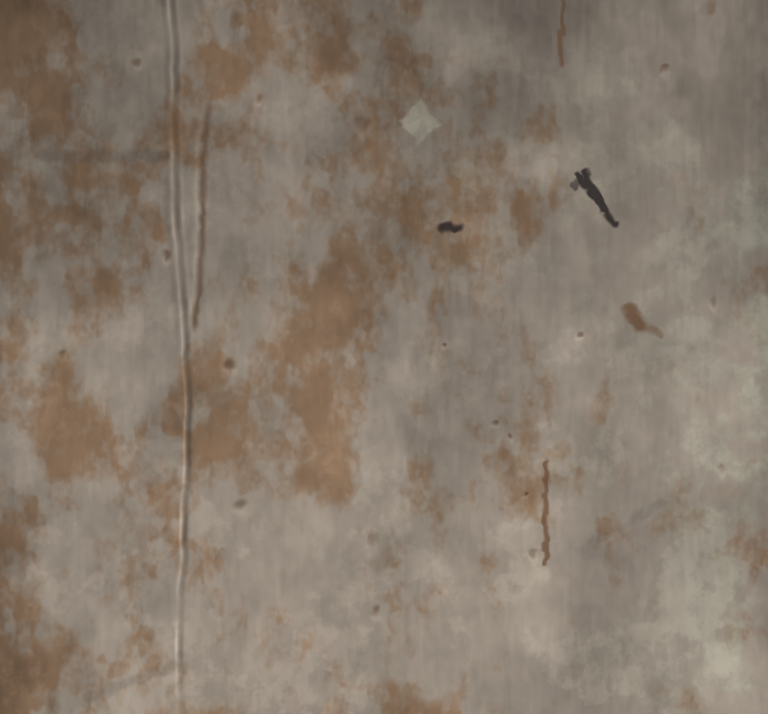
Reproduce this texture procedurally as a Shadertoy shader.

```glsl
#define PLASTER vec3(0.549, 0.507, 0.461)
#define RUST_TINT vec3(0.89, 0.78, 0.68)
#define CHIP vec3(0.60, 0.58, 0.52)
#define MOSS vec3(0.57, 0.57, 0.51)
#define INK vec3(0.17, 0.15, 0.15)
#define UMBER vec3(0.33, 0.25, 0.19)
#define BLOTCH 0.47
#define ROUGHNESS 0.70
#define GRAIN 0.05
#define PITS 18

vec2 hash2(vec2 p) {
    vec3 q = fract(p.xyx * vec3(0.1031, 0.1030, 0.0973));
    q += dot(q, q.yzx + 33.33);
    return fract((q.xx + q.yz) * q.zy);
}

// Soft cellular noise: blends one random value per cell point
float cells(vec2 p) {
    vec2 id = floor(p), f = p - id;
    float sum = 0.0, total = 0.0;
    for (int y = -1; y <= 1; y++)
    for (int x = -1; x <= 1; x++) {
        vec2 g = vec2(x, y);
        vec2 h = hash2(id + g);
        vec2 d = g + h - f;
        float w = exp(-6.0 * dot(d, d));
        sum += w * fract((h.x + h.y) * 7.3);
        total += w;
    }
    return sum / total;
}

float layers(vec2 p) {
    float sum = 0.0, total = 0.0, amp = 1.0;
    for (int i = 0; i < 5; i++) {
        sum += amp * cells(p);
        total += amp;
        p = mat2(0.8, 0.6, -0.6, 0.8) * p * 2.05 + 13.7;
        amp *= ROUGHNESS;
    }
    return sum / total;
}

// Soft-edged line from a to b
float stroke(vec2 p, vec2 a, vec2 b, float width) {
    vec2 pa = p - a, ba = b - a;
    float d = length(pa - ba * clamp(dot(pa, ba) / dot(ba, ba), 0.0, 1.0));
    return 1.0 - smoothstep(0.3 * width, 1.4 * width, d);
}

float ridge(float x, float width) {
    return exp(-x * x / (width * width));
}

void mainImage(out vec4 fragColor, in vec2 fragCoord) {
    vec2 p = fragCoord / iResolution.y;
    float aspect = iResolution.x / iResolution.y;
    vec2 wobble = vec2(cells(p * 80.0), cells(p * 80.0 + 40.0)) - 0.5;
    vec2 q = p + 0.007 * wobble;

    // Plaster, lit from below, with blotches and upright grain
    float blotch = layers(p * vec2(6.0, 5.0)) - 0.5;
    float fleck = layers(p * 12.0 + 31.0);
    float grain = cells(p * vec2(150.0, 28.0)) - 0.5;
    float shade = 1.05 - 0.19 * p.y * p.y - 0.08 * exp(-7.0 * p.x);
    shade += BLOTCH * blotch + GRAIN * grain;
    shade += 0.08 * smoothstep(0.54, 0.70, fleck) * (1.0 - 0.6 * p.y);
    float edge = 1.0 - smoothstep(0.0, 0.03, aspect - q.x);
    shade -= 0.12 * edge * cells(vec2(3.0, p.y * 6.0));
    vec3 color = PLASTER * shade;

    // Broken rust stains along the left side and through the middle
    vec2 middle = (p - vec2(0.48, 0.42)) / vec2(0.16, 0.4);
    float rust = layers(p * vec2(10.0, 7.5) + 77.0);
    rust += 0.17 * exp(-9.0 * p.x) + 0.07 * exp(-dot(middle, middle));
    rust -= 0.06 * smoothstep(0.65, 0.85, p.x);
    rust = smoothstep(0.51, 0.78, rust);
    color *= mix(vec3(1.0), RUST_TINT, rust);

    // Pale green bloom at the right side
    float moss = exp(-6.0 * (aspect - p.x)) * smoothstep(0.40, 0.65, fleck);
    color = mix(color, MOSS * shade, 0.6 * moss);

    // Long raised crack with its shadow
    float x = p.x - 0.252 - 0.006 * sin(9.0 * p.y - 2.0) + 0.022 * pow(p.y, 6.0);
    x += 0.005 * (cells(vec2(5.0, p.y * 26.0)) - 0.5);
    float wear = 1.5 * cells(vec2(9.0, p.y * 15.0)) + 0.1;
    float upper = smoothstep(0.45, 0.65, p.y);
    color *= 1.0 + wear * (0.18 * ridge(x, 0.0025) - 0.20 * ridge(x - 0.007, 0.004));
    color *= 1.0 + wear * upper * (0.10 * ridge(x - 0.014, 0.003) - 0.12 * ridge(x + 0.007, 0.004));

    // Branch crack, bowed beside the long one
    float t = clamp((p.y - 0.54) / 0.335, 0.0, 1.0);
    float bow = 0.5 * (p.x + q.x) - mix(0.272, 0.296, t) - 0.004 * sin(6.283 * t);
    float span = smoothstep(0.53, 0.55, p.y) * (1.0 - smoothstep(0.82, 0.88, p.y));
    color = mix(color, UMBER, min(0.35 + 0.3 * wear, 0.7) * span * ridge(bow, 0.0045));
    color *= 1.0 + 0.12 * span * ridge(bow + 0.009, 0.004);

    // Faint smears and rusty scratches
    float smear = stroke(q, vec2(0.06, 0.78), vec2(0.23, 0.782), 0.010);
    smear += 0.7 * stroke(q, vec2(0.12, 0.022), vec2(0.244, 0.067), 0.008);
    smear += 0.6 * stroke(q, vec2(0.81, 0.23), vec2(0.93, 0.295), 0.007);
    color *= 1.0 - 0.22 * smear * fleck;
    float scratch = stroke(q, vec2(0.764, 0.21), vec2(0.764, 0.35), 0.0045);
    scratch += 0.8 * stroke(q, vec2(0.786, 0.91), vec2(0.787, 1.02), 0.004);
    scratch += stroke(q, vec2(0.882, 0.565), vec2(0.892, 0.548), 0.010);
    scratch += 0.6 * stroke(q, vec2(0.89, 0.55), vec2(0.925, 0.530), 0.006);
    color = mix(color, UMBER * vec3(1.1, 0.95, 0.8), 0.6 * min(scratch, 1.0));

    // Scattered pits with a lit lower rim
    for (int i = 0; i < PITS; i++) {
        vec2 h = hash2(vec2(i, 19.0)), k = hash2(vec2(i, 53.0));
        vec2 d = (q - h * vec2(aspect, 1.0)) * vec2(1.0, 0.7 + 0.6 * k.y);
        float size = mix(0.005, 0.012, k.x * k.x);
        float pit = 1.0 - smoothstep(0.2, 1.3, length(d) / size);
        float rim = 1.0 - smoothstep(0.5, 1.5, length(d + vec2(0.0, size)) / size);
        color *= 1.0 + 0.08 * rim;
        color = mix(color, UMBER, pit * mix(0.3, 0.7, k.y));
    }

    // Pale flake
    vec2 c = abs(q - vec2(0.587, 0.828));
    float flake = 1.0 - smoothstep(0.024, 0.032, c.x + 0.85 * c.y);
    color = mix(color, CHIP * (0.92 + 0.6 * (fleck - 0.5)), 0.85 * flake);

    // Dark gouges
    float gouge = stroke(q, vec2(0.808, 0.755), vec2(0.864, 0.684), 0.005);
    gouge += stroke(q, vec2(0.818, 0.760), vec2(0.842, 0.706), 0.005);
    gouge += 0.6 * stroke(q, vec2(0.802, 0.738), vec2(0.812, 0.752), 0.004);
    gouge += stroke(q, vec2(0.620, 0.680), vec2(0.640, 0.681), 0.008);
    color = mix(color, INK, 0.85 * min(gouge, 1.0));
    fragColor = vec4(clamp(color, 0.0, 1.0), 1.0);
}
```
